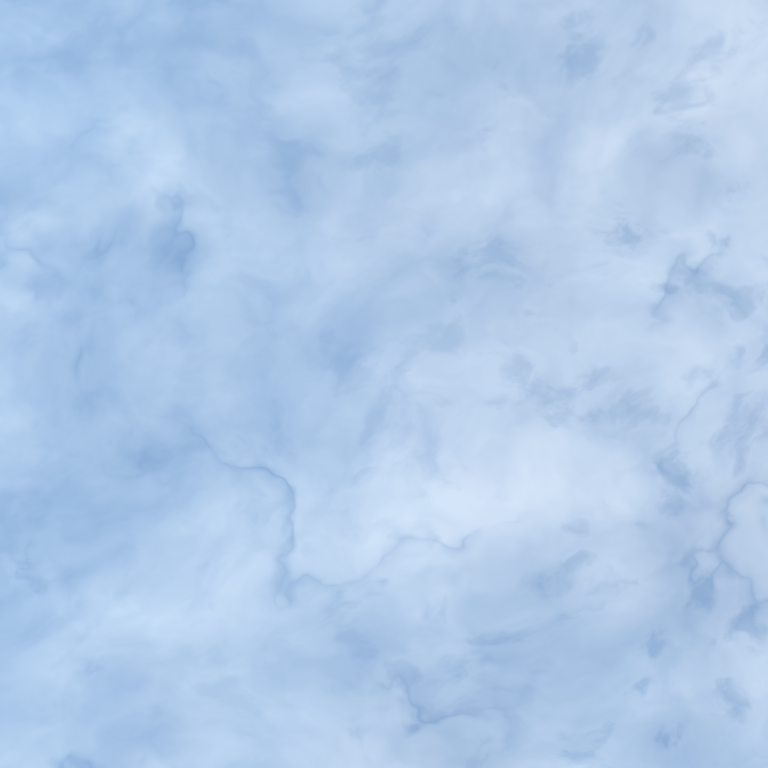
Write a WebGL 1 fragment shader that draws this texture.

```glsl
precision highp float;
// Soft pale blue cloud cover with rounded puffs and hazy, broken shadow creases.

uniform vec2 u_resolution;

const vec3 SHADE_BLUE = vec3(0.62, 0.735, 0.873);
const vec3 LIGHT_BLUE = vec3(0.77, 0.855, 0.953);
const vec3 WARM_SHIFT = vec3(0.016, 0.002, -0.009);

// Sine-free hash of a lattice point, 0 to 1.
float hash(vec2 cell) {
  vec3 q = fract(cell.xyx * 0.1031);
  q += dot(q, q.yzx + 33.33);
  return fract((q.x + q.y) * q.z);
}

// Value noise with quintic easing.
float valueNoise(vec2 p) {
  vec2 cell = floor(p);
  vec2 f = fract(p);
  vec2 ease = f * f * f * (f * (f * 6.0 - 15.0) + 10.0);
  float low = mix(hash(cell), hash(cell + vec2(1.0, 0.0)), ease.x);
  float high = mix(hash(cell + vec2(0.0, 1.0)), hash(cell + vec2(1.0, 1.0)), ease.x);
  return mix(low, high, ease.y);
}

vec2 rotate(vec2 p, float angle) {
  float c = cos(angle);
  float s = sin(angle);
  return vec2(c * p.x - s * p.y, s * p.x + c * p.y);
}

// Layered noise, 0 to 1; billow folds each octave into round puffs.
float layers(vec2 p, float billow) {
  float sum = 0.0;
  float total = 0.0;
  float weight = 0.5;
  for (int i = 0; i < 5; i++) {
    float n = valueNoise(p);
    sum += weight * mix(n, abs(2.0 * n - 1.0), billow);
    total += weight;
    weight *= 0.52;
    p = rotate(p, 0.65) * 2.03 + vec2(17.3, 9.1);
  }
  return sum / total;
}

float fbm(vec2 p) {
  return layers(p, 0.0);
}

vec2 warp(vec2 p, float scale, float amount) {
  vec2 drift = vec2(fbm(p * scale + 3.7), fbm(p * scale + 41.2));
  return p + amount * (drift - 0.5);
}

// Dark band along the middle level of a field: firm below, fading above.
float crease(float field, float firmWidth, float fadeWidth) {
  float d = field - 0.5;
  return exp(-max(d, 0.0) / fadeWidth) * exp(min(d, 0.0) / firmWidth);
}

void main() {
  vec2 uv = gl_FragCoord.xy / u_resolution.y;
  float across = gl_FragCoord.x / u_resolution.x;

  // Cloud space, leaning up to the right and slightly flattened.
  vec2 p = rotate(uv, -0.3) * vec2(1.0, 1.25) + vec2(5.0, 8.0);
  vec2 flow = warp(p, 4.0, 0.14);

  // Broad haze, soft mottling and rounded puffs.
  float haze = fbm(flow * 3.4);
  float mottle = fbm(flow * 10.0 + 23.0);
  float puffs = layers(flow * 6.0 + 52.0, 1.0);

  // Creases between cloud banks, showing only in patches.
  float patches = smoothstep(0.42, 0.64, fbm(p * 4.0 + 61.0));
  float veins = patches * crease(fbm(flow * 3.6 + 87.0), 0.02, 0.045);

  // Small soft smudges of shadow, denser to the right.
  float smudges = smoothstep(0.55, 0.82, fbm(flow * 18.0 + 130.0));
  smudges *= mix(0.3, 1.0, smoothstep(0.2, 0.9, across));

  float tone = 0.63 + 1.3 * (haze - 0.5) + 1.0 * (mottle - 0.5);
  tone += 0.6 * (puffs - 0.42) + 0.22 * (across - 0.5);
  tone -= 0.75 * veins + 0.55 * smudges;

  // Cooler at the left, greyer and warmer at the right.
  float warmth = 2.0 * across - 1.0 + 2.5 * (fbm(p * 2.2 + 170.0) - 0.5);
  vec3 color = mix(SHADE_BLUE, LIGHT_BLUE, clamp(tone, -0.45, 1.35));
  color += WARM_SHIFT * warmth;

  gl_FragColor = vec4(clamp(color, 0.0, 1.0), 1.0);
}
```
